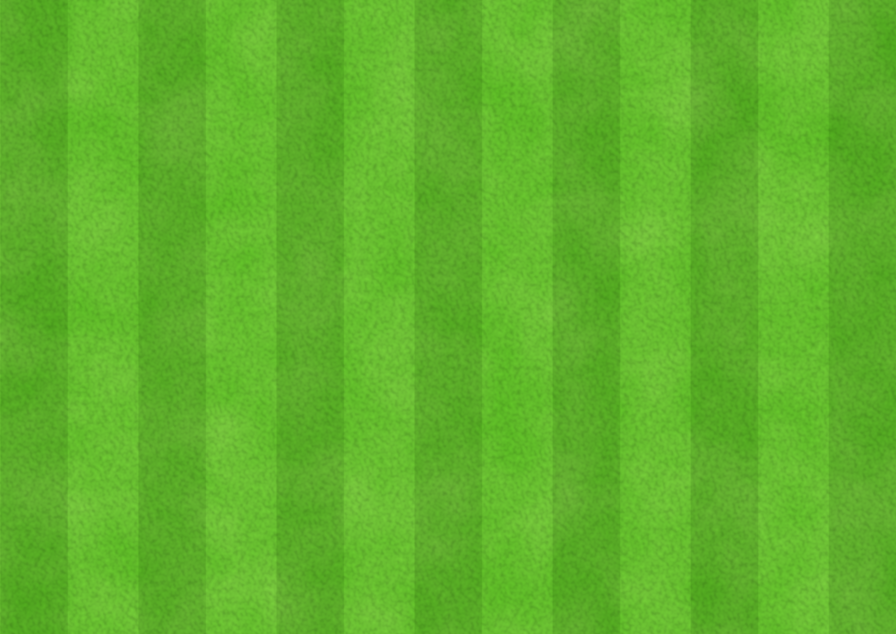
Reproduce this texture procedurally as a Shadertoy shader.

```glsl
// Mown lawn: upright bands of light and dark green turf.
// Bands come from a repeated distance to the band centre; cloudy wear and
// short blades of grass are layers of gradient noise.

#define BAND_PERIOD 0.1541   // light band spacing, in canvas widths
#define BAND_CENTRE 0.1151   // centre of the first light band
#define BAND_WIDTH  0.0788   // width of a light band
#define WEAR_SCALE  7.0      // wear patches per canvas height
#define BLADE_SCALE 125.0    // grass blades per canvas height
#define WEAR_AMOUNT 1.0
#define BLADE_AMOUNT 0.13
#define DARK_TURF  vec3(0.356, 0.664, 0.160)
#define LIGHT_TURF vec3(0.402, 0.734, 0.186)
#define WEAR_TINT  vec3(0.110, 0.050, 0.095)

// Pseudo-random unit gradient for a lattice point
vec2 gradientAt(vec2 cell) {
    vec3 h = fract(cell.xyx * vec3(0.1031, 0.1030, 0.0973));
    h += dot(h, h.yzx + 33.33);
    float angle = 6.28318 * fract((h.x + h.y) * h.z);
    return vec2(cos(angle), sin(angle));
}

// Gradient noise, roughly -0.7 to 0.7
float gradientNoise(vec2 p) {
    vec2 cell = floor(p), f = fract(p);
    vec2 s = f * f * f * (f * (f * 6.0 - 15.0) + 10.0);
    vec2 e = vec2(0.0, 1.0);
    float a = dot(gradientAt(cell), f);
    float b = dot(gradientAt(cell + e.yx), f - e.yx);
    float c = dot(gradientAt(cell + e.xy), f - e.xy);
    float d = dot(gradientAt(cell + e.yy), f - e.yy);
    return mix(mix(a, b, s.x), mix(c, d, s.x), s.y);
}

// Cloudy wear: octaves of noise, each turned and finer than the last
float wear(vec2 p) {
    float sum = 0.0, amplitude = 0.62;
    for (int i = 0; i < 4; i++) {
        sum += amplitude * gradientNoise(p);
        p = mat2(1.6, 1.2, -1.2, 1.6) * p + 17.3;
        amplitude *= 0.58;
    }
    return sum;
}

// Fine grass grain: two overlapping layers of slightly slanted blades
float blades(vec2 p) {
    float coarse = gradientNoise(p * vec2(1.0, 0.85) + vec2(0.3 * p.y, 41.0));
    float fine = gradientNoise(mat2(1.3, 0.7, -0.7, 1.3) * p + 73.0);
    return 0.65 * coarse + 0.5 * fine;
}

void mainImage(out vec4 fragColor, in vec2 fragCoord) {
    vec2 p = fragCoord / iResolution.y;
    float x = fragCoord.x / iResolution.x;

    // Mown bands with softened edges
    float offset = mod(x - BAND_CENTRE + 0.5 * BAND_PERIOD, BAND_PERIOD) - 0.5 * BAND_PERIOD;
    float edge = abs(offset) - 0.5 * BAND_WIDTH;
    float soft = max(1.0 / iResolution.x, 0.0012);
    float light = 1.0 - smoothstep(-soft, soft, edge);
    vec3 color = mix(DARK_TURF, LIGHT_TURF, light);

    // Pale, dry patches against lush ones
    color += WEAR_TINT * WEAR_AMOUNT * wear(p * WEAR_SCALE + 5.0);

    // Blades: shadows between them are deeper than their highlights
    float blade = blades(p * BLADE_SCALE);
    color *= 1.0 + BLADE_AMOUNT * (blade - 0.5 * max(-blade, 0.0) + 0.05);

    fragColor = vec4(clamp(color, 0.0, 1.0), 1.0);
}
```
